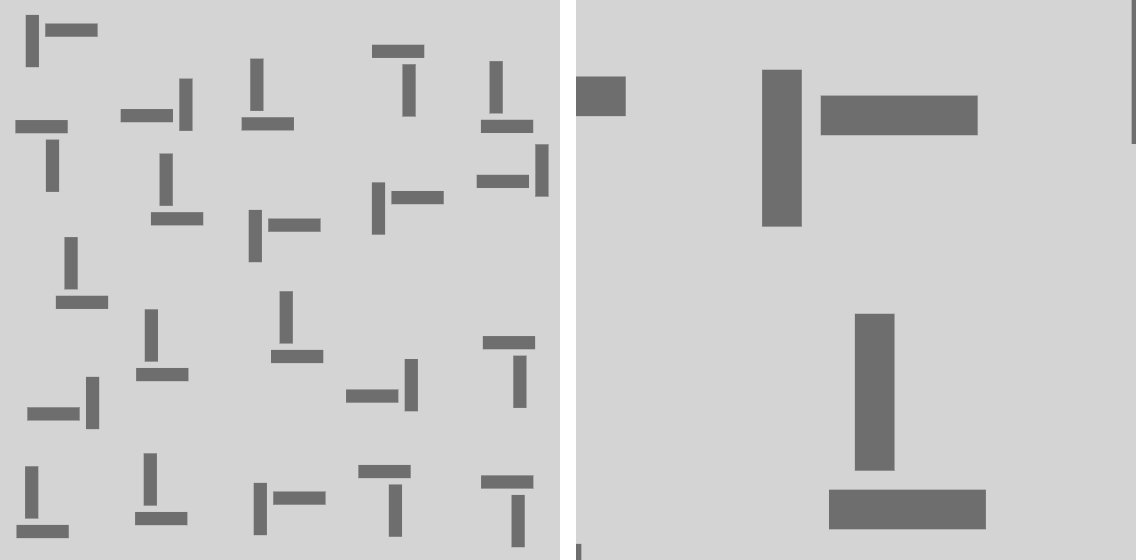
Left, the full canvas; right, a detail of the centre.
Reproduce this pattern procedurally as a WebGL 1 fragment shader.

```glsl
precision highp float;
// Scattered pairs of grey bars, each an off-centre T turned by quarter turns.
uniform vec2 u_resolution;

float hash(vec2 p) {
  vec3 q = fract(vec3(p.xyx) * 0.1031);
  q += dot(q, q.yzx + 33.33);
  return fract((q.x + q.y) * q.z);
}

float boxDistance(vec2 p, vec2 halfSize) {
  vec2 d = abs(p) - halfSize;
  return length(max(d, 0.0)) + min(max(d.x, d.y), 0.0);
}

// Cap bar above, stem bar below and to the right
float pairDistance(vec2 p) {
  vec2 bar = vec2(0.0467, 0.0118);
  float cap = boxDistance(p - vec2(0.0, 0.0522), bar);
  float stem = boxDistance(p - vec2(0.0195, -0.0176), bar.yx);
  return min(cap, stem);
}

void main() {
  float pixel = 1.0 / min(u_resolution.x, u_resolution.y);
  vec2 uv = gl_FragCoord.xy * pixel;

  // Five columns: the first holds five pairs, the others four
  float column = floor(uv.x * 5.0);
  float rows = column < 0.5 ? 5.0 : 4.0;
  vec2 cellSize = vec2(0.2, 1.0 / rows);
  vec2 cell = floor(uv / cellSize);
  vec2 seed = cell * 7.31 + 19.7;

  // Random quarter turn, and the extent of the turned pair
  float turn = floor(4.0 * hash(seed));
  vec2 extent = vec2(0.0467, 0.0643);
  if (mod(turn, 2.0) > 0.5) extent = extent.yx;

  // Random shift that keeps the whole pair inside its cell
  vec2 jitter = vec2(hash(seed + 41.3), hash(seed + 87.9)) * 2.0 - 1.0;
  vec2 room = 0.5 * cellSize - extent - 0.006;
  vec2 p = uv - (cell + 0.5) * cellSize - jitter * room;

  float angle = turn * 1.570796;
  float c = cos(angle), s = sin(angle);
  float d = pairDistance(mat2(c, -s, s, c) * p);

  vec3 ground = vec3(0.831);
  vec3 barGrey = vec3(0.431);
  float coverage = clamp(0.5 - d / pixel, 0.0, 1.0);
  gl_FragColor = vec4(mix(ground, barGrey, coverage), 1.0);
}
```
